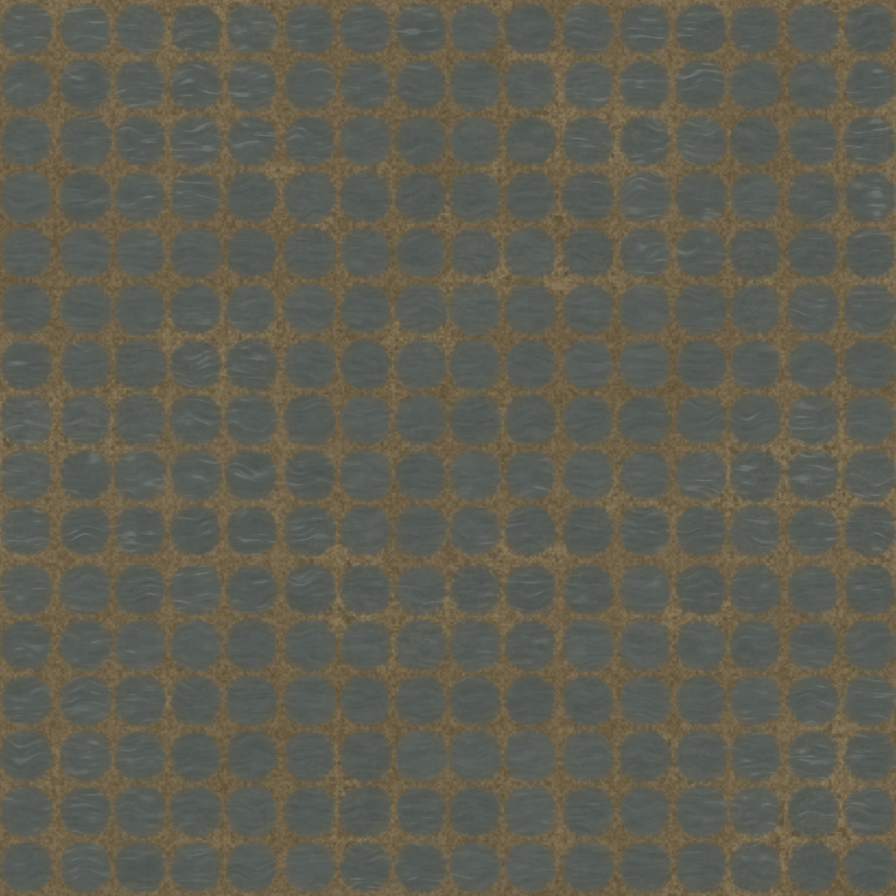
Reproduce this pattern procedurally as a WebGL 2 fragment shader.

```glsl
#version 300 es
precision highp float;
// A worn 16 by 16 grid of soft slate discs on sandy ochre ground.
// Each disc is a rounded distance field with a ragged edge; layered value
// noise adds brushed streaks, sand grain and pale worn patches in the gaps.
uniform vec2 u_resolution;
out vec4 fragColor;

const float REPEATS = 16.0;
const float DISC_RADIUS = 0.453;
const float EDGE_SOFTNESS = 0.055;
const vec3 SLATE = vec3(0.337, 0.360, 0.341);
const vec3 OCHRE = vec3(0.437, 0.382, 0.282);
const vec3 PALE_SAND = vec3(0.535, 0.475, 0.355);

float hash(vec2 p) {
  vec3 q = fract(p.xyx * vec3(0.1031, 0.1030, 0.0973));
  q += dot(q, q.yzx + 33.33);
  return fract((q.x + q.y) * q.z);
}

float noise(vec2 p) {
  vec2 i = floor(p), f = fract(p);
  f = f * f * (3.0 - 2.0 * f);
  return mix(mix(hash(i), hash(i + vec2(1.0, 0.0)), f.x),
             mix(hash(i + vec2(0.0, 1.0)), hash(i + vec2(1.0)), f.x), f.y);
}

float fbm(vec2 p) {
  float sum = 0.0, weight = 0.5;
  for (int i = 0; i < 4; i++) {
    sum += weight * noise(p);
    p = p * 2.03 + 17.1;
    weight *= 0.5;
  }
  return sum / 0.9375;
}

// Slightly squared radius of a point about the disc centre
float roundedRadius(vec2 p) {
  vec2 a = pow(abs(p) + 1e-4, vec2(2.25));
  return pow(a.x + a.y, 1.0 / 2.25);
}

// Rows and columns drift a little, as if laid by hand
vec2 gridDrift(vec2 cell) {
  return (vec2(hash(vec2(cell.x, 31.0)), hash(vec2(57.0, cell.y))) - 0.5) * 0.07;
}

float discMask(vec2 local, vec2 cell, float ragged) {
  float radius = DISC_RADIUS + (hash(cell + 9.0) - 0.5) * 0.025;
  float d = roundedRadius(local - gridDrift(cell)) - radius + ragged;
  return 1.0 - smoothstep(-EDGE_SOFTNESS, EDGE_SOFTNESS, d);
}

// Short, slightly wavy horizontal brush marks
float streaks(vec2 uv) {
  float wave = (noise(uv * 42.0) - 0.5) * 0.012;
  vec2 p = vec2(uv.x, uv.y + wave);
  return 0.6 * noise(p * vec2(48.0, 270.0)) + 0.4 * noise(p * vec2(95.0, 390.0) + 40.0);
}

void main() {
  vec2 uv = gl_FragCoord.xy / u_resolution;
  vec2 grid = uv * REPEATS;
  vec2 cell = floor(grid);
  vec2 local = fract(grid) - 0.5;

  // Shared textures
  float grain = 0.5 * noise(uv * 230.0) + 0.5 * noise(uv * 410.0 + 70.0);
  float cloud = fbm(uv * 7.0 + 4.0);
  float wear = smoothstep(0.48, 0.76, fbm(uv * 13.0 + 21.0) + 0.07 * (uv.x - 0.5));
  float ragged = (noise(uv * 150.0) - 0.5) * 0.045 + (grain - 0.5) * 0.035;
  float disc = discMask(local, cell, ragged);

  // Sandy ground with pale crumbs and faint seams between cells
  float seam = 1.0 - smoothstep(0.01, 0.07, 0.5 - max(abs(local.x), abs(local.y)));
  float crumbs = smoothstep(0.42, 0.82, grain);
  vec3 ground = OCHRE + (grain - 0.5) * 0.13 + (cloud - 0.5) * 0.05;
  ground = mix(ground, PALE_SAND, wear * (0.22 + 0.5 * crumbs + 0.15 * seam));
  float pits = smoothstep(0.6, 0.85, noise(uv * 190.0 + 12.0));
  ground *= 1.0 - 0.16 * wear * pits;

  // Brushed slate, varied from disc to disc
  float brush = streaks(uv);
  float highlight = smoothstep(0.62, 0.9, brush) * smoothstep(0.35, 0.65, cloud);
  vec3 slate = SLATE + (hash(cell + 3.0) - 0.5) * 0.016;
  slate += (brush - 0.5) * 0.055 + (grain - 0.5) * 0.025 + highlight * 0.06;
  slate = mix(slate, PALE_SAND, wear * 0.1 * crumbs);

  // Ochre dust fades in toward each rim
  float dust = smoothstep(0.24, 0.47, length(local - gridDrift(cell)));
  slate = mix(slate, OCHRE, 0.2 * dust);

  fragColor = vec4(mix(ground, slate, disc), 1.0);
}
```
